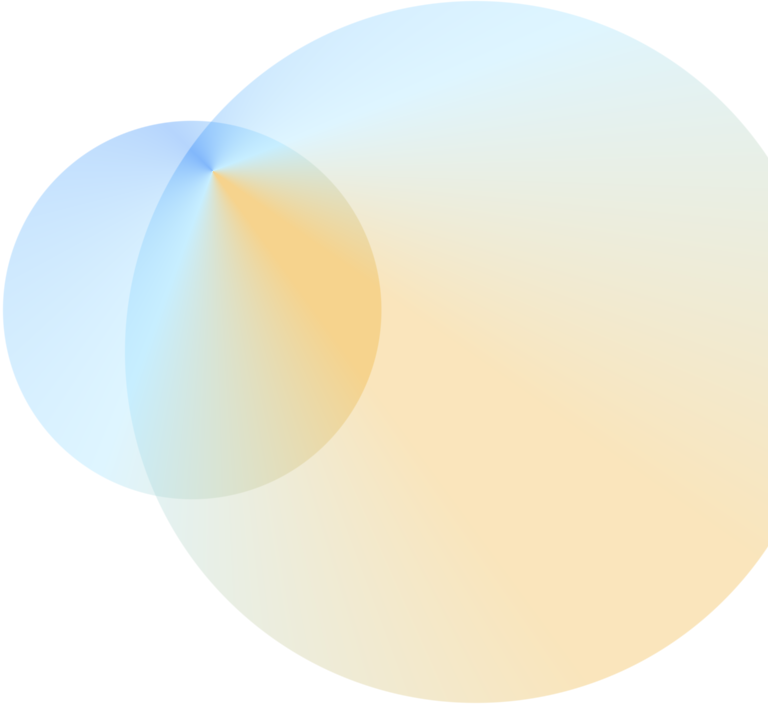
Reproduce this background procedurally as a WebGL 2 fragment shader.

```glsl
#version 300 es
precision highp float;
// Two translucent discs on white, both tinted by one shared conic gradient.
// The gradient fans out from an apex inside their overlap, mirrored about
// a warm axis: amber, then pale cyan, then blue on the far side.
uniform vec2 u_resolution;
out vec4 fragColor;

// Conic tint from the angle between the offset and the warm axis
vec3 conicTint(vec2 offset) {
    vec2 warmAxis = normalize(vec2(0.713, -0.701));
    float side = warmAxis.x * offset.y - warmAxis.y * offset.x;
    float angle = degrees(atan(abs(side), dot(offset, warmAxis) + 1e-6));
    vec3 amber = vec3(0.93, 0.66, 0.12);
    vec3 cyan = vec3(0.57, 0.87, 1.0);
    vec3 blue = vec3(0.04, 0.45, 0.97);
    vec3 tint = mix(amber, cyan, clamp((angle - 9.0) / 57.0, 0.0, 1.0));
    return mix(tint, blue, clamp((angle - 66.0) / 114.0, 0.0, 1.0));
}

// Antialiased coverage of a disc
float disc(vec2 p, vec2 center, float radius) {
    float pixel = 1.0 / u_resolution.y;
    return 1.0 - smoothstep(-pixel, pixel, length(p - center) - radius);
}

void main() {
    // Canvas height is one unit
    vec2 p = gl_FragCoord.xy / u_resolution.y;
    vec3 tint = conicTint(p - vec2(0.302, 0.757));

    // Each disc lays the same tint over what is below it
    vec3 color = vec3(1.0);
    color = mix(color, tint, 0.3 * disc(p, vec2(0.676, 0.5), 0.4985));
    color = mix(color, tint, 0.3 * disc(p, vec2(0.273, 0.5596), 0.2688));
    fragColor = vec4(color, 1.0);
}
```
